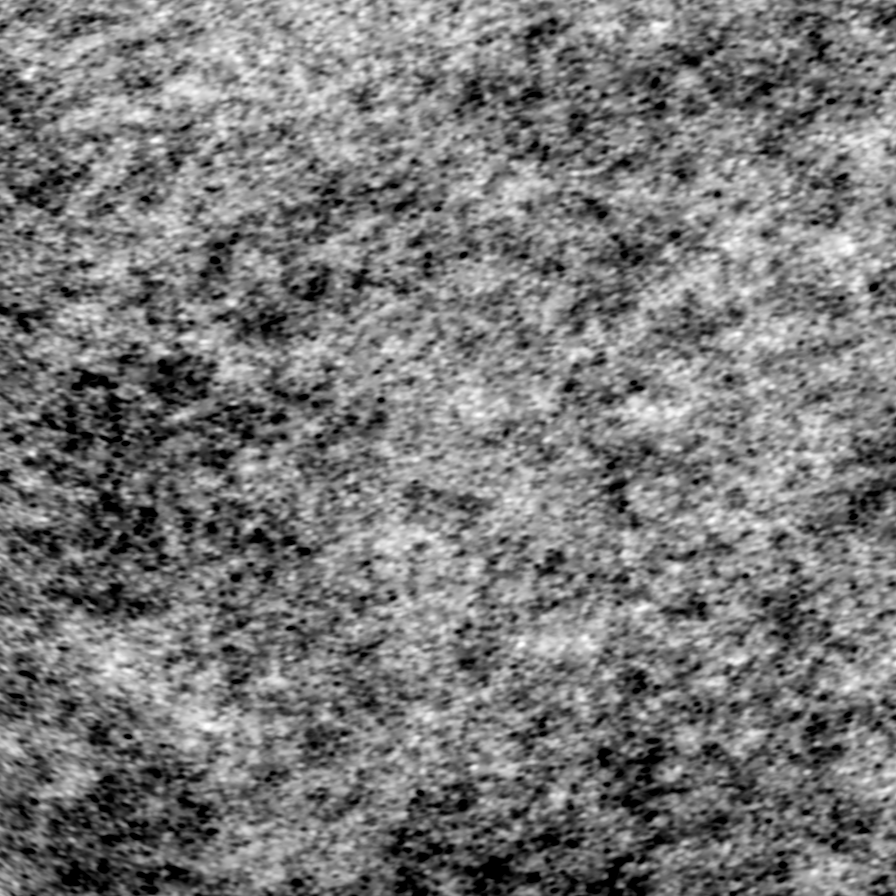
A WebGL 2 fragment shader for this texture:

```glsl
#version 300 es
precision highp float;
// Draws rough grey stone: tilted fine grain over soft dark clumps, darker along the foot.

uniform vec2 u_resolution;
out vec4 fragColor;

const int   OCTAVES      = 7;
const float COARSE_FREQ  = 3.4;    // cells per canvas height, coarsest layer
const float COARSE_AMP   = 0.036;  // contrast of the coarsest layer
const float AMP_GAIN     = 1.2;    // finer layers are stronger
const float STRETCH      = 1.6;    // grain length over grain height
const float TILT         = 0.33;   // grain direction in radians
const float TILT_SPREAD  = 0.12;
const float BEND         = 0.14;   // downward sweep of the grain at the left
const float BASE_GREY    = 0.505;
const float SKEW         = 0.4;    // deepens darks, holds back lights
const float FOOT_HEIGHT  = 0.32;
const float FOOT_SLOPE   = 0.2;
const float FOOT_DEPTH   = 0.2;
const float BLOB_STD     = 0.457;  // standard deviation of raw blob noise

// Three random values in 0..1 for a cell of a layer
vec3 hash3(ivec2 cell, int layer) {
    uvec3 v = uvec3(ivec3(cell, layer) + 4096);
    v = v * 1664525u + 1013904223u;
    v.x += v.y * v.z; v.y += v.z * v.x; v.z += v.x * v.y;
    v ^= v >> 16u;
    v.x += v.y * v.z; v.y += v.z * v.x; v.z += v.x * v.y;
    return vec3(v >> 8u) / float(1 << 24);
}

// Cellular noise: one light or dark soft blob scattered in each cell
float blobNoise(vec2 p, int layer) {
    vec2 cell = floor(p);
    float sum = 0.0;
    for (int y = -1; y <= 1; y++) {
        for (int x = -1; x <= 1; x++) {
            vec2 c = cell + vec2(x, y);
            vec3 rnd = hash3(ivec2(c), layer);
            vec2 d = p - c - rnd.xy;
            float falloff = max(0.0, 1.0 - dot(d, d));
            sum += (2.0 * rnd.z - 1.0) * falloff * falloff;
        }
    }
    return sum / BLOB_STD;
}

mat2 rotation(float angle) {
    float c = cos(angle), s = sin(angle);
    return mat2(c, -s, s, c);
}

// Layers of elongated blobs from clumps down to fine grain
float grain(vec2 p) {
    float sum = 0.0, freq = COARSE_FREQ, amp = COARSE_AMP;
    for (int i = 0; i < OCTAVES; i++) {
        float angle = TILT + TILT_SPREAD * sin(2.0 * float(i));
        vec2 q = rotation(angle) * p * freq;
        q.x /= STRETCH;
        sum += amp * blobNoise(q + 7.3 * float(i), i);
        freq *= 2.0;
        amp *= AMP_GAIN;
    }
    return sum;
}

void main() {
    vec2 uv = gl_FragCoord.xy / u_resolution.y;

    // Sweep the grain downward near the lower left
    vec2 p = uv;
    p.y -= BEND * exp(-5.0 * uv.x) * (1.0 - uv.y);

    float n = grain(p);
    float grey = BASE_GREY + n - SKEW * n * n;

    // Dark foot, tallest at the left
    float foot = 1.0 - smoothstep(0.0, FOOT_HEIGHT, uv.y + FOOT_SLOPE * uv.x);
    grey -= FOOT_DEPTH * foot;

    fragColor = vec4(vec3(clamp(grey, 0.0, 1.0)), 1.0);
}
```
